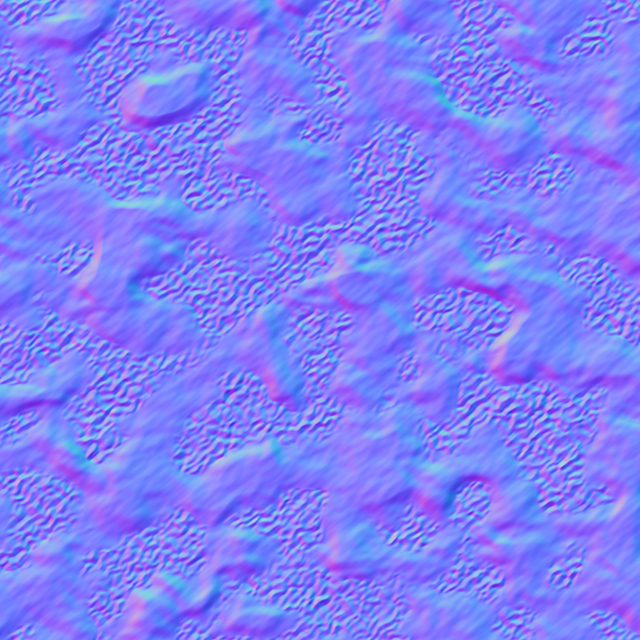
A Shadertoy shader for this texture map:

```glsl
// Tangent-space normal map of a worn, pebbled surface: low, soft ridges
// rise out of hollows filled with fine slanted grain.
// A height field is built from gradient noise and differentiated.

const float SLOPE_STEP = 0.0011;      // half width of the slope filter
const float GRAIN_ANGLE = 0.7;        // direction of the streaks, radians
const float RIDGE_FREQ = 9.0;
const vec2 GRAIN_FREQ = vec2(72.0, 110.0);  // along and across a streak
const vec2 RIPPLE_FREQ = vec2(22.0, 46.0);

// Integer hash giving a unit gradient for a lattice cell
vec2 cellGradient(vec2 cell, uint seed) {
    uvec2 v = uvec2(ivec2(cell)) + uvec2(seed * 747u, seed * 391u);
    v = v * 1664525u + 1013904223u;
    v.x += v.y * 1664525u;
    v.y += v.x * 1664525u;
    v ^= v >> 16u;
    v.x += v.y * 1664525u;
    v.y += v.x * 1664525u;
    v ^= v >> 16u;
    vec2 g = vec2(v & 65535u) / 32767.5 - 1.0;
    return g / max(length(g), 0.001);
}

// Gradient noise with quintic blending, about -0.7 to 0.7
float gradientNoise(vec2 p, uint seed) {
    vec2 i = floor(p);
    vec2 f = p - i;
    vec2 w = f * f * f * (f * (f * 6.0 - 15.0) + 10.0);
    vec2 e = vec2(1.0, 0.0);
    float a = dot(cellGradient(i, seed), f);
    float b = dot(cellGradient(i + e.xy, seed), f - e.xy);
    float c = dot(cellGradient(i + e.yx, seed), f - e.yx);
    float d = dot(cellGradient(i + e.xx, seed), f - e.xx);
    return mix(mix(a, b, w.x), mix(c, d, w.x), w.y);
}

vec2 rotate(vec2 p, float angle) {
    float c = cos(angle), s = sin(angle);
    return vec2(c * p.x + s * p.y, c * p.y - s * p.x);
}

// Warped noise whose high parts become ridges
float ridgeField(vec2 p, float freq) {
    vec2 warp = vec2(gradientNoise(p * freq, 1u), gradientNoise(p * freq, 2u));
    vec2 q = (p + 0.03 * warp) * freq * vec2(0.85, 1.1);
    return gradientNoise(q, 3u) + 0.35 * gradientNoise(q * 2.1, 4u)
         + 0.12 * gradientNoise(q * 4.3, 12u);
}

float surfaceHeight(vec2 p) {
    float field = ridgeField(p, RIDGE_FREQ);
    vec2 slanted = rotate(p, GRAIN_ANGLE);

    // Ridges of uneven height with rounded shoulders
    float rise = 0.008 + 0.013 * gradientNoise(p * 6.0, 5u);
    float height = rise * smoothstep(-0.1, 0.34, field);
    height += 0.0042 * gradientNoise(p * 15.0, 6u);

    // Faint slanted ripples over everything
    height += 0.0021 * gradientNoise(slanted * RIPPLE_FREQ, 7u);
    height += 0.0009 * gradientNoise(slanted * RIPPLE_FREQ * 2.1, 8u);

    // Strong grain in the hollows only, of uneven strength
    float hollow = 1.0 - smoothstep(-0.16, 0.02, field);
    hollow *= 1.0 + 0.6 * gradientNoise(p * 24.0, 13u);
    vec2 bend = vec2(gradientNoise(p * 48.0, 9u), gradientNoise(p * 48.0, 10u));
    float grain = gradientNoise((slanted + 0.005 * bend) * GRAIN_FREQ, 11u);
    return height + 0.0048 * hollow * grain;
}

// Central differences of the height
vec2 surfaceSlope(vec2 p, float h) {
    vec2 e = vec2(h, 0.0);
    return vec2(surfaceHeight(p + e.xy) - surfaceHeight(p - e.xy),
                surfaceHeight(p + e.yx) - surfaceHeight(p - e.yx)) / (2.0 * h);
}

void mainImage(out vec4 fragColor, in vec2 fragCoord) {
    vec2 p = fragCoord / iResolution.y;
    vec2 slope = surfaceSlope(p, SLOPE_STEP);

    // Red faces the left flank, green the upper flank
    vec3 normal = normalize(vec3(slope.x, -slope.y, 1.0));
    fragColor = vec4(0.5 + 0.5 * normal, 1.0);
}
```
